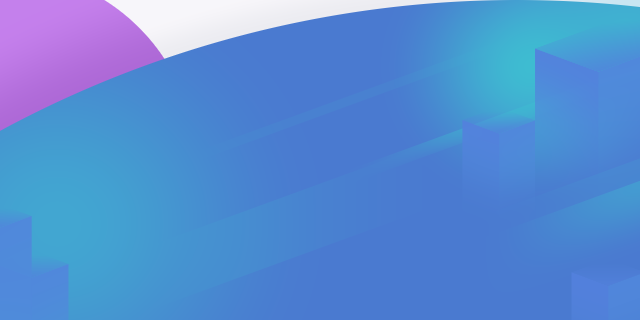
A Shadertoy shader for this background:

```glsl
// A blue dome with teal glows, slanted light streaks and fading blocks, before a violet disc.

const vec3 BLUE = vec3(0.29, 0.48, 0.815);
const vec3 TEAL = vec3(0.24, 0.75, 0.82);
const vec3 BLOCK = vec3(0.325, 0.505, 0.865);
const float SLOPE = 0.365; // shared slant of streaks and block edges

// Antialiased coverage of a signed distance, negative inside
float cover(float d) {
    return clamp(0.5 - d * iResolution.y, 0.0, 1.0);
}

float band(float v, float low, float high) {
    return cover(low - v) * cover(v - high);
}

float glow(vec2 p, vec2 center, vec2 radius) {
    return 1.0 - smoothstep(0.0, 1.0, length((p - center) / radius));
}

// Block seen from above: front top corner, widths of its two sides, fade depth
vec3 addBlock(vec3 color, vec2 p, vec2 corner, vec2 width, float depth) {
    vec2 d = p - corner;
    float rise = d.y / SLOPE;
    vec2 top = 0.5 * vec2(rise - d.x, rise + d.x);
    float lid = band(top.x, 0.0, width.x) * band(top.y, 0.0, width.y);
    vec2 along = top / width;
    color = mix(color, BLOCK, lid * 0.8 * clamp(1.0 - 0.6 * (along.x + along.y), 0.0, 1.0));

    float drop = SLOPE * abs(d.x) - d.y;
    float side = band(d.x, -width.x, width.y) * cover(-drop);
    float fade = 1.0 - smoothstep(0.0, depth, drop);
    vec3 face = mix(BLOCK, TEAL, 0.1 * cover(-d.x) + 0.15 * smoothstep(0.0, 0.5, drop));
    return mix(color, face, side * fade * 0.95);
}

vec3 domeColor(vec2 p) {
    // Broad glows
    vec3 color = mix(BLUE, TEAL, 0.64 * glow(p, vec2(0.18, 0.3), vec2(0.85, 0.8)));
    color = mix(color, TEAL, 0.95 * glow(p, vec2(1.66, 0.79), vec2(0.48, 0.44)));
    color = mix(color, TEAL, 0.75 * glow(p, vec2(2.0, 0.94), vec2(0.5, 0.3)));

    // Slanted streaks, hard across and soft along
    float s = p.y - SLOPE * p.x;
    float light = 0.4 * band(s, 0.026, 0.071) * smoothstep(1.08, 1.5, p.x)
                * smoothstep(0.0, 0.071, s);
    light += 0.09 * band(s, 0.272, 0.302) * smoothstep(0.6, 0.85, p.x)
           * (1.0 - smoothstep(1.3, 1.7, p.x));
    light += 0.15 * band(s, -0.14, 0.061) * smoothstep(0.45, 0.8, p.x)
           * (1.0 - smoothstep(0.8, 1.35, p.x));
    light += 0.16 * band(s, -0.295, -0.225) * smoothstep(1.5, 2.0, p.x);
    light += 0.5 * cover(s + 0.295) * smoothstep(-0.52, -0.295, s)
           * smoothstep(1.5, 2.05, p.x);
    color = mix(color, TEAL, light);

    // Blocks, far to near
    color = addBlock(color, p, vec2(1.87, 0.776), vec2(0.198, 0.333), 0.45);
    color = addBlock(color, p, vec2(1.56, 0.583), vec2(0.115, 0.112), 0.3);
    color = addBlock(color, p, vec2(1.901, 0.107), vec2(0.115), 0.35);
    color = addBlock(color, p, vec2(0.099, 0.133), vec2(0.115), 0.5);
    return addBlock(color, p, vec2(0.0, 0.289), vec2(0.099), 0.75);
}

void mainImage(out vec4 fragColor, in vec2 fragCoord) {
    vec2 p = fragCoord / iResolution.y;
    float dome = length(p - vec2(1.6146, -2.3906)) - 3.3906;

    // Pale backdrop, tinted blue at the right
    vec3 color = mix(vec3(0.925, 0.925, 0.945), vec3(0.97, 0.965, 0.98),
                     smoothstep(0.0, 0.12, dome));
    color = mix(color, vec3(0.78, 0.9, 0.95), smoothstep(1.6, 2.0, p.x));

    // Violet disc, darker close to the dome
    float disc = length(p - vec2(0.0, 0.479)) - 0.6146;
    vec3 violet = mix(vec3(0.68, 0.41, 0.84), vec3(0.77, 0.5, 0.925),
                      smoothstep(-0.02, 0.28, dome));
    color = mix(color, violet, cover(disc));

    color = mix(color, domeColor(p), cover(dome));
    fragColor = vec4(color, 1.0);
}
```
